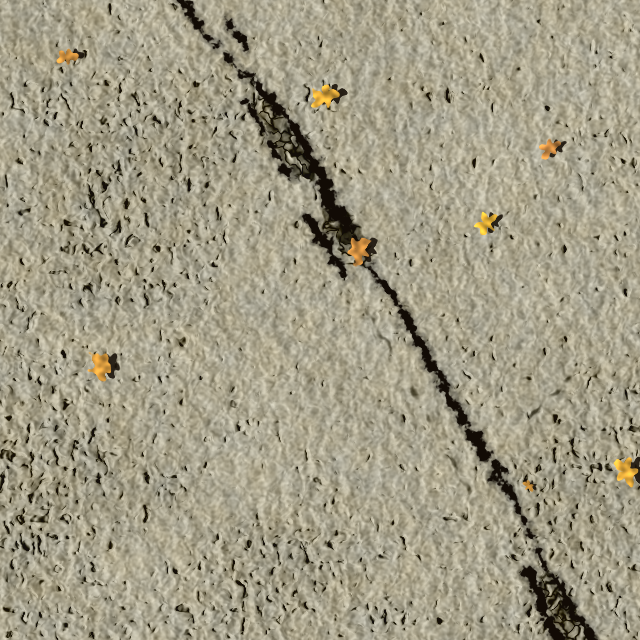
Give the GLSL for this texture, as a Shadertoy shader.

```glsl
vec2 hash2(vec2 p) {
  vec2 q = vec2(dot(p, vec2(127.1, 311.7)), dot(p, vec2(269.5, 183.3)));
  return fract(sin(q) * 43758.5);
}

float cornerSlope(vec2 cell, vec2 corner, vec2 f) {
  float a = 6.2832 * hash2(cell + corner).x;
  return dot(vec2(cos(a), sin(a)), f - corner);
}

float gradientNoise(vec2 p) {
  vec2 i = floor(p), f = fract(p), u = f * f * (3.0 - 2.0 * f);
  float low = mix(cornerSlope(i, vec2(0, 0), f), cornerSlope(i, vec2(1, 0), f), u.x);
  float high = mix(cornerSlope(i, vec2(0, 1), f), cornerSlope(i, vec2(1, 1), f), u.x);
  return mix(low, high, u.y);
}

float fbm(vec2 p) {
  float sum = 0.0, amp = 1.0;
  for (int i = 0; i < 3; i++) {
    sum += amp * gradientNoise(p);
    p = mat2(1.6, 1.2, -1.2, 1.6) * p + 7.3;
    amp *= 0.6;
  }
  return sum;
}

// Distance to a segment whose half-width varies from a.z to b.z
float taper(vec2 p, vec3 a, vec3 b) {
  vec2 ab = b.xy - a.xy;
  float t = clamp(dot(p - a.xy, ab) / dot(ab, ab), 0.0, 1.0);
  return length(p - a.xy - ab * t) - mix(a.z, b.z, t);
}

float strand(vec2 p, vec3 path[8]) {
  float d = 1.0;
  for (int i = 0; i < 7; i++) d = min(d, taper(p, path[i], path[i + 1]));
  return d;
}

float blob(vec2 p, vec2 centre, vec2 radius) {
  vec2 q = (p - centre) / radius;
  return exp(-dot(q, q));
}

// Where the cement is worn and pitted
float roughness(vec2 p) {
  float r = 0.25 + 0.6 * blob(p, vec2(0.15, 0.68), vec2(0.16, 0.22));
  r += 0.75 * blob(p, vec2(0.03, 0.25), vec2(0.16, 0.2));
  r += 0.6 * blob(p, vec2(0.43, 0.1), vec2(0.24, 0.13));
  r += 0.4 * blob(p, vec2(0.33, 0.8), vec2(0.12, 0.15));
  float corner = dot(p - vec2(0.79, 0.31), vec2(0.68, -0.73));
  r += 0.45 * smoothstep(-0.01, 0.03, corner) * smoothstep(0.74, 0.82, p.x);
  r -= 0.5 * smoothstep(0.06, 0.0, taper(p, vec3(0.19, 0.1, 0), vec3(0.4, 0.26, 0)));
  r -= 0.15 * blob(p, vec2(0.54, 0.44), vec2(0.11, 0.16));
  return clamp(r + 0.35 * gradientNoise(p * 9.0), 0.0, 1.0);
}

// Depth of scattered holes at two sizes
float cavity(vec2 p, float rough) {
  float edge = 0.47 - 0.27 * rough - 0.2 * gradientNoise(p * 17.0);
  float large = smoothstep(edge, edge + 0.16, gradientNoise(p * vec2(72, 50)));
  return max(large, 0.8 * smoothstep(edge, edge + 0.2, gradientNoise(p * vec2(125, 95) + 5.0)));
}

float relief(vec2 p, float rough) {
  return fbm(p * vec2(56, 44) + 4.0) * (0.55 + 0.35 * rough) - 0.5 * cavity(p, rough);
}

vec3 cement(float light) {
  return max(vec3(light, light - 0.022, light - 0.108), vec3(0.08, 0.055, 0.03));
}

// Broken pebbles: x is the gap between neighbours, y a random tone
vec2 pebbles(vec2 p) {
  float first = 9.0, second = 9.0, tone = 0.0;
  for (int k = 0; k < 9; k++) {
    vec2 c = floor(p) + vec2(k % 3 - 1, k / 3 - 1);
    float d = length(c + hash2(c) - p);
    second = min(second, max(first, d));
    if (d < first) { first = d; tone = hash2(c + 9.0).y; }
  }
  return vec2(second - first, tone);
}

float leafShape(vec2 p, float radius, float seed) {
  float a = atan(p.y, p.x) + seed * 2.3;
  float lobes = 0.68 + 0.2 * cos(5.0 * a) + 0.18 * cos(2.0 * a + seed);
  return length(p) - radius * (lobes + 0.4 * gradientNoise(p * 110.0 + seed));
}

void mainImage(out vec4 fragColor, in vec2 fragCoord) {
  vec2 p = fragCoord / iResolution.y;
  float soft = max(1.0 / iResolution.y, 0.0015);

  // Cement lit from the left
  vec2 warp = vec2(fbm(p * 32.0), fbm(p * 32.0 + 19.0));
  vec2 w = p + 0.006 * warp, e = vec2(0.0025, 0.0005);
  float rough = roughness(p), height = relief(w, rough);
  float slope = relief(w + e, rough) - relief(w - e, rough);
  float light = 0.69 - 0.05 * rough + 0.34 * clamp(slope, -0.8, 0.33) + 0.1 * min(height, 0.2);
  light += 0.04 * fbm(p * 6.0) + 0.11 * gradientNoise(p * 170.0);
  light -= 0.5 * cavity(w, rough) * smoothstep(0.3, -0.5, slope);

  // Hairline and old joint
  float hair = taper(w, vec3(0.55, 0.56, 0), vec3(0.75, 0.2, 0.001));
  hair = min(hair, taper(w, vec3(0.79, 0.31, 0.001), vec3(0.92, 0.44, 0)));
  light -= 0.4 * smoothstep(-0.1, 0.35, gradientNoise(p * 45.0)) * smoothstep(0.005, 0.0, hair);

  // Rubble caught in the wide parts
  float bed = taper(w, vec3(0.41, 0.835, 0.014), vec3(0.475, 0.735, 0.02));
  bed = min(bed, taper(w, vec3(0.525, 0.66, 0.019), vec3(0.56, 0.605, 0.022)));
  bed = min(bed, taper(w, vec3(0.855, 0.085, 0.016), vec3(0.9, 0.01, 0.02)));
  vec2 stone = pebbles(w * 58.0 + 0.5 * warp);
  float stoneLight = (0.35 + 0.4 * stone.y + 0.35 * slope) * smoothstep(-0.05, 0.35, stone.x);
  bed += 0.012 * gradientNoise(p * 60.0);
  vec3 col = cement(mix(light, stoneLight, smoothstep(0.004, -0.004, bed)));
  col += vec3(-0.015, 0, 0.03) * fbm(p * 18.0);

  // Main fracture and its side branch
  vec3 upper[8] = vec3[8](vec3(0.28, 1.01, 0.006), vec3(0.32, 0.945, 0.003),
    vec3(0.375, 0.89, 0.003), vec3(0.423, 0.845, 0.006), vec3(0.46, 0.8, 0.004),
    vec3(0.502, 0.727, 0.007), vec3(0.517, 0.68, 0.012), vec3(0.565, 0.615, 0.003));
  vec3 lower[8] = vec3[8](vec3(0.575, 0.583, 0.003), vec3(0.612, 0.542, 0.004),
    vec3(0.642, 0.49, 0.006), vec3(0.71, 0.367, 0.006), vec3(0.77, 0.275, 0.008),
    vec3(0.814, 0.2, 0.002), vec3(0.85, 0.12, 0.002), vec3(0.93, -0.01, 0.009));
  float crack = min(strand(w, upper), strand(w, lower));
  crack = min(crack, taper(w, vec3(0.385, 0.84, 0.003), vec3(0.455, 0.72, 0.003)));
  crack = min(crack, taper(w, vec3(0.482, 0.66, 0.004), vec3(0.505, 0.63, 0.009)));
  crack = min(crack, taper(w, vec3(0.505, 0.63, 0.009), vec3(0.54, 0.565, 0.003)));
  crack = min(crack, taper(w, vec3(0.35, 0.975, 0.002), vec3(0.385, 0.925, 0.003)));
  crack = min(crack, taper(w, vec3(0.826, 0.11, 0.006), vec3(0.87, 0, 0.008)));
  crack += 0.012 * fbm(p * 62.0);
  col *= 1.0 - 0.25 * smoothstep(0.012, 0.0, crack);
  col = mix(col, vec3(0.07, 0.045, 0.02), smoothstep(0.0025, -0.0025, crack));

  // Fallen leaves: centre, radius, yellowness
  vec4 leaves[8] = vec4[8](vec4(0.104, 0.911, 0.018, 0.3), vec4(0.507, 0.849, 0.024, 0.8),
    vec4(0.859, 0.768, 0.018, 0.1), vec4(0.759, 0.65, 0.019, 1), vec4(0.561, 0.609, 0.024, 0.2),
    vec4(0.157, 0.427, 0.025, 0.45), vec4(0.979, 0.264, 0.024, 0.75), vec4(0.826, 0.241, 0.01, 0.4));
  for (int i = 0; i < 8; i++) {
    vec4 leaf = leaves[i];
    vec2 q = p - leaf.xy;
    float seed = float(i), shade = leafShape(q - leaf.z * vec2(0.6, 0.1), leaf.z * 0.85, seed);
    col = mix(col, vec3(0.1, 0.07, 0.035), 0.9 * smoothstep(soft, -soft, shade));
    vec3 leafCol = mix(vec3(0.8, 0.53, 0.27), vec3(0.92, 0.71, 0.22), leaf.w);
    leafCol *= 0.95 + 0.6 * gradientNoise(q * 95.0 + seed) - 0.2 * q.x / leaf.z;
    col = mix(col, leafCol, smoothstep(soft, -soft, leafShape(q, leaf.z, seed)));
  }
  fragColor = vec4(clamp(col, 0.0, 1.0), 1);
}
```
